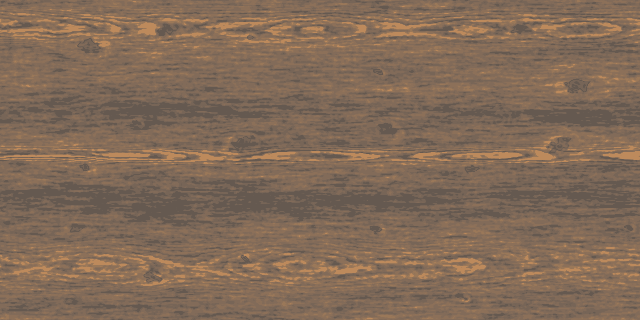
A Shadertoy shader for this texture:

```glsl
const vec3 PALETTE[6] = vec3[6](
    vec3(0.395, 0.35, 0.315), vec3(0.465, 0.395, 0.34), vec3(0.51, 0.42, 0.35),
    vec3(0.55, 0.44, 0.35), vec3(0.605, 0.47, 0.35), vec3(0.74, 0.54, 0.36));
// Tone levels where one palette colour gives way to the next
const float LEVELS[5] = float[5](-1.08, -0.31, 0.47, 1.28, 1.95);
const float LEVEL_SOFTNESS = 0.2;

// Figured bands: centre height, half width, ring count, contrast
const vec4 BANDS[3] = vec4[3](
    vec4(0.917, 0.036, 2.3, 3.2),
    vec4(0.515, 0.018, 1.6, 4.2),
    vec4(0.165, 0.052, 2.8, 2.3));
// Weathered zones: centre height, half width, darkness
const vec3 STAINS[3] = vec3[3](
    vec3(0.640, 0.050, 0.95), vec3(0.385, 0.075, 1.1), vec3(0.985, 0.04, 0.4));

const vec2 KNOT_GRID = vec2(6.0, 3.0);
const float KNOT_MIN = 0.009;
const float KNOT_MAX = 0.030;
const float KNOT_TONE = -1.9;
const float BASE_TONE = 0.22;
const float FIBRE_CONTRAST = 1.75;

vec2 hash2(vec2 p) {
    vec3 q = fract(p.xyx * vec3(0.1031, 0.1030, 0.0973));
    q += dot(q, q.yzx + 33.33);
    return fract((q.xx + q.yz) * q.zy);
}

float cornerSlope(vec2 cell, vec2 offset) {
    float angle = 6.2832 * hash2(cell).x;
    return dot(vec2(cos(angle), sin(angle)), offset);
}

float gradientNoise(vec2 p) {
    vec2 i = floor(p), f = p - i;
    vec2 u = f * f * f * (f * (f * 6.0 - 15.0) + 10.0);
    vec2 e = vec2(1.0, 0.0);
    return mix(mix(cornerSlope(i, f), cornerSlope(i + e, f - e), u.x),
               mix(cornerSlope(i + e.yx, f - e.yx), cornerSlope(i + 1.0, f - 1.0), u.x), u.y);
}

float bell(float x) { return exp(-x * x); }

// Nested, stretched growth rings around a horizontal axis
float figuredBand(vec2 p, vec4 band) {
    float axis = band.x + 0.006 * gradientNoise(vec2(p.x * 1.5, band.x * 90.0));
    float y = (p.y - axis) / band.y;
    float field = y * y * 0.7 + 1.9 * gradientNoise(vec2(p.x * 2.6, band.x * 57.0 + y * 0.2));
    field += 0.15 * gradientNoise(p * vec2(14.0, 45.0)) + 0.12 * gradientNoise(p * vec2(50.0, 90.0));
    float ring = fract(field * band.z);
    float profile = smoothstep(0.0, 0.6, ring) * (1.0 - smoothstep(0.78, 1.0, ring));
    return bell(y / 1.25) * band.w * (profile - 0.32);
}

// Dark core in x, pale rim in y; bends the grain around each knot
vec2 addKnots(vec2 p, inout vec2 grain) {
    vec2 knots = vec2(0.0);
    float rough = gradientNoise(p * vec2(55.0, 75.0));
    for (float row = 0.0; row < KNOT_GRID.y; row++) {
        for (float col = 0.0; col < KNOT_GRID.x; col++) {
            vec2 id = vec2(col, row);
            vec2 centre = (id + 0.1 + 0.8 * hash2(id + 17.0)) / KNOT_GRID * vec2(2.0, 1.0);
            vec2 shape = hash2(id + 71.0);
            float radius = mix(KNOT_MIN, KNOT_MAX, shape.x * shape.x);
            vec2 d = (p - centre) / radius;
            d.y += (shape.y - 0.5) * 0.7 * d.x;
            float r = length(d * vec2(0.72, 1.15));
            r += 1.1 * rough * smoothstep(3.0, 0.5, r);
            float core = 1.0 - smoothstep(0.75, 1.1, r);
            float heart = 0.75 + 0.25 * cos(r * 7.0);
            knots.x = max(knots.x, core * heart * mix(0.8, 1.0, shape.y));
            float side = smoothstep(-0.5, 1.2, d.x * (shape.y - 0.5) * 2.0);
            knots.y = max(knots.y, bell((r - 1.5) / 0.45) * side);
            grain.y -= 0.4 * radius * d.y * exp(-0.25 * dot(d * d, vec2(0.36, 1.0)));
        }
    }
    return knots;
}

void mainImage(out vec4 fragColor, in vec2 fragCoord) {
    vec2 p = fragCoord / iResolution.y;
    vec2 grain = p;
    vec2 knots = addKnots(p, grain);
    grain.y += 0.005 * gradientNoise(p * vec2(2.5, 5.0));

    // Fine fibres and speckle
    float fibres = 0.55 * gradientNoise(grain * vec2(3.0, 34.0) + 31.0);
    fibres += 0.95 * gradientNoise(grain * vec2(7.0, 88.0) + 63.0);
    fibres += 0.95 * gradientNoise(grain * vec2(24.0, 118.0) + 11.0);
    fibres += 0.75 * gradientNoise(grain * vec2(75.0, 125.0) + 43.0);

    // Broad drift
    float tone = BASE_TONE + FIBRE_CONTRAST * fibres;
    tone += 1.2 * gradientNoise(grain * vec2(1.0, 10.0) + 5.0);

    // Weathered zones, broken into long streaks
    float stain = 0.0;
    for (int i = 0; i < 3; i++) {
        float patchy = 1.0 + 0.8 * gradientNoise(vec2(p.x * 1.5, p.y * 22.0 + float(i) * 9.0));
        stain += STAINS[i].z * patchy * bell((grain.y - STAINS[i].x) / STAINS[i].y);
    }
    tone -= stain * (1.0 + 1.1 * gradientNoise(grain * vec2(2.2, 55.0) + 19.0));

    // Short dark pores, denser where weathered
    float pores = smoothstep(0.2, 0.3, gradientNoise(grain * vec2(8.0, 80.0) + 97.0));
    tone -= pores * (0.7 + 0.5 * stain);

    for (int i = 0; i < 3; i++) tone += figuredBand(grain, BANDS[i]);

    tone += 1.4 * knots.y;
    tone = mix(tone, KNOT_TONE, clamp(knots.x, 0.0, 1.0));

    vec3 color = PALETTE[0];
    for (int i = 0; i < 5; i++) {
        float blend = smoothstep(LEVELS[i] - LEVEL_SOFTNESS, LEVELS[i] + LEVEL_SOFTNESS, tone);
        color = mix(color, PALETTE[i + 1], blend);
    }
    fragColor = vec4(color, 1.0);
}
```
